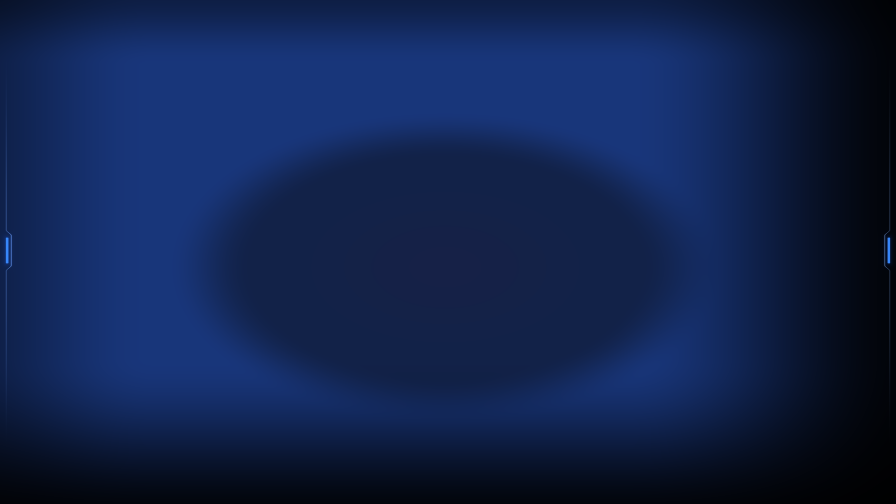
Reproduce this background procedurally as a Shadertoy shader.

```glsl
// Deep blue panel with a dark soft oval, shaded borders and glowing side brackets.

// Coverage of a soft stroke: dist and halfWidth are in canvas heights.
float stroke(float dist, float halfWidth) {
    float soft = 0.7 / iResolution.y;
    return 1.0 - smoothstep(halfWidth - soft, halfWidth + soft, abs(dist));
}

// Each border has its own depth and darkness.
float borderShade(vec2 uv) {
    float left = mix(0.52, 1.0, smoothstep(-0.06, 0.17, uv.x));
    float right = mix(0.06, 1.0, smoothstep(1.02, 0.70, uv.x));
    float bottom = mix(0.04, 1.0, smoothstep(-0.05, 0.29, uv.y));
    float top = mix(0.54, 1.0, smoothstep(1.02, 0.87, uv.y));
    return left * right * bottom * top;
}

// Adds the thin rail, its stepped tab and the lit bar, mirrored on both sides.
vec3 addBrackets(vec3 color, vec2 uv) {
    float aspect = iResolution.x / iResolution.y;
    float edge = min(uv.x, 1.0 - uv.x) * aspect;
    float height = abs(uv.y - 0.503);

    float bump = 1.0 - smoothstep(0.029, 0.041, height);
    float rail = stroke(edge - mix(0.0125, 0.0225, bump), 0.0012);
    float fade = 1.0 - smoothstep(0.03, 0.40, height);
    color += rail * fade * mix(0.55, 1.0, bump) * vec3(0.20, 0.27, 0.38);

    vec2 outside = max(abs(vec2(edge - 0.0142, height)) - vec2(0.001, 0.024), 0.0);
    float barDist = length(outside);
    color += vec3(0.02, 0.09, 0.24) * exp(-barDist * 260.0);
    return mix(color, vec3(0.22, 0.53, 0.98), stroke(barDist, 0.0015));
}

void mainImage(out vec4 fragColor, in vec2 fragCoord) {
    vec2 uv = fragCoord / iResolution.xy;
    vec3 color = vec3(0.096, 0.211, 0.480);

    // Oval with a faint violet heart
    float radius = length(uv - vec2(0.497, 0.470));
    vec3 ovalColor = mix(vec3(0.086, 0.131, 0.278), vec3(0.070, 0.132, 0.282),
                         smoothstep(0.0, 0.20, radius));
    color = mix(ovalColor, color, smoothstep(0.215, 0.312, radius));

    color *= borderShade(uv);
    color = addBrackets(color, uv);
    fragColor = vec4(color, 1.0);
}
```
